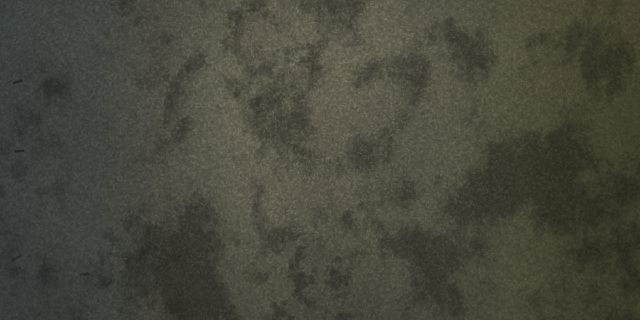
Reproduce this texture procedurally as a WebGL 2 fragment shader.

```glsl
#version 300 es
precision highp float;
// Weathered, stained plaster with pale flecks under a soft light, cool at left and olive at right.

uniform vec2 u_resolution;
out vec4 fragColor;

// Integer hash: two random values in 0..1 per cell
vec2 hash2(vec2 cell, uint seed) {
    uvec2 v = uvec2(ivec2(cell)) * 1664525u + 1013904223u + seed * 747796405u;
    v.x += v.y * 1664525u;
    v.y += v.x * 1664525u;
    v ^= v >> 16u;
    v.x += v.y * 1664525u;
    v.y += v.x * 1664525u;
    v ^= v >> 16u;
    return vec2(v & 0xffffu) / 65535.0;
}

float valueNoise(vec2 p, uint seed) {
    vec2 cell = floor(p);
    vec2 f = fract(p);
    f = f * f * (3.0 - 2.0 * f);
    float low = mix(hash2(cell, seed).x, hash2(cell + vec2(1, 0), seed).x, f.x);
    float high = mix(hash2(cell + vec2(0, 1), seed).x, hash2(cell + vec2(1, 1), seed).x, f.x);
    return mix(low, high, f.y);
}

float fbm(vec2 p, int octaves, float gain, uint seed) {
    float sum = 0.0, total = 0.0, amplitude = 1.0;
    mat2 turn = mat2(1.6, 1.2, -1.2, 1.6);
    for (int i = 0; i < octaves; i++) {
        sum += amplitude * valueNoise(p, seed + uint(i));
        total += amplitude;
        amplitude *= gain;
        p = turn * p + 7.3;
    }
    return sum / total;
}

float segmentDistance(vec2 p, vec2 halfAxis) {
    float t = clamp(dot(p, halfAxis) / dot(halfAxis, halfAxis), -1.0, 1.0);
    return length(p - halfAxis * t);
}

// Short, randomly turned strokes, one per grid cell
float flecks(vec2 p, float density, float pixel, uint seed) {
    vec2 q = p * density;
    vec2 home = floor(q);
    float soft = 0.12 + 0.5 * pixel * density;
    float cover = 0.0;
    for (int y = -1; y <= 1; y++) {
        for (int x = -1; x <= 1; x++) {
            vec2 cell = home + vec2(x, y);
            vec2 jitter = hash2(cell, seed);
            vec2 look = hash2(cell, seed + 1u);
            float angle = 6.2832 * look.x;
            vec2 halfAxis = 0.32 * vec2(cos(angle), sin(angle));
            float d = segmentDistance(q - cell - jitter, halfAxis);
            cover = max(cover, look.y * (1.0 - smoothstep(0.04, 0.1 + soft, d)));
        }
    }
    return cover;
}

// A few tiny dark scratches inside a strip at the left
float nicks(vec2 p, float pixel, uint seed) {
    float cover = 0.0;
    for (int i = 0; i < 4; i++) {
        vec2 center = hash2(vec2(i, 3), seed) * vec2(0.3, 0.9) + 0.05;
        vec2 look = hash2(vec2(i, 8), seed);
        vec2 halfAxis = 0.012 * vec2(1.0, look.x - 0.4);
        float d = segmentDistance(p - center, halfAxis);
        cover = max(cover, (0.4 + 0.6 * look.y) * (1.0 - smoothstep(0.001, 0.003 + pixel, d)));
    }
    return cover;
}

// Hue drift across the width, scaled to unit green
vec3 wallTint(float across) {
    vec3 cool = vec3(0.91, 1.0, 0.98);
    vec3 warm = vec3(1.03, 1.0, 0.84);
    vec3 olive = vec3(1.03, 1.0, 0.71);
    vec3 tint = mix(cool, warm, smoothstep(-0.05, 0.4, across));
    return mix(tint, olive, smoothstep(0.62, 1.0, across));
}

void main() {
    float pixel = 1.0 / u_resolution.y;
    vec2 p = gl_FragCoord.xy * pixel;
    float across = gl_FragCoord.x / u_resolution.x;
    float aspect = u_resolution.x * pixel;

    // Broad light from above the middle
    vec2 fromLight = vec2((across - 0.5) * 2.6, (p.y - 0.7) * 1.3);
    float glow = exp(-dot(fromLight, fromLight));
    float tone = 0.232 + 0.142 * glow;

    // Cloudy wear and ragged stains, slightly drawn out downwards
    vec2 drawn = p * vec2(1.0, 0.8);
    float cloud = fbm(drawn * 2.6, 4, 0.5, 11u);
    float stain = fbm(drawn * 4.0 + 3.7, 7, 0.68, 31u);
    float blots = fbm(p * 15.0, 4, 0.7, 53u);
    float region = smoothstep(0.35, 0.7, fbm(p * 2.2 + 9.0, 3, 0.5, 71u));
    tone *= 1.0 + 0.32 * (cloud - 0.5);
    tone *= 1.0 - 0.27 * smoothstep(0.47, 0.66, stain);
    tone *= 1.0 - 0.24 * region * smoothstep(0.52, 0.7, blots);

    // Fine grain and pale flecks, strongest in the light
    float grain = valueNoise(p * 130.0, 91u) + valueNoise(p * 240.0, 97u) - 1.0;
    tone *= 1.0 + 0.13 * grain;
    tone += (0.02 + 0.05 * glow) * (flecks(p, 92.0, pixel, 113u) - 0.2);
    tone *= 1.0 - 0.55 * nicks(p * vec2(2.0 / aspect, 1.0), pixel, 131u);

    fragColor = vec4(clamp(tone * wallTint(across), 0.0, 1.0), 1.0);
}
```
